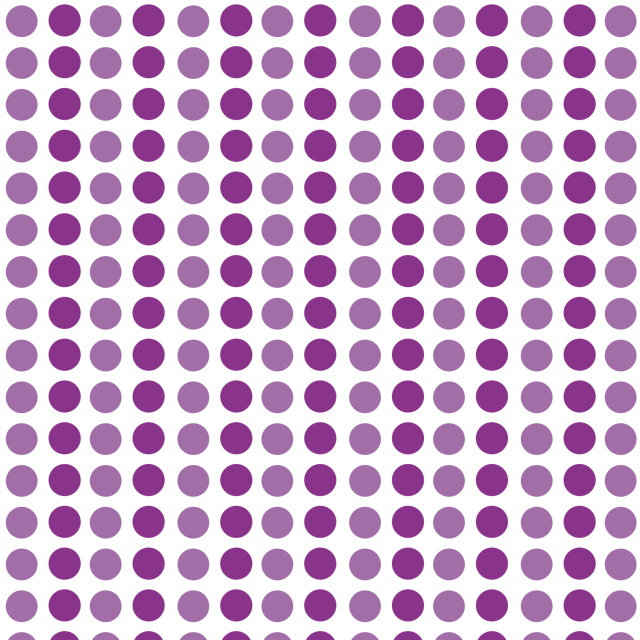
A WebGL 1 fragment shader for this pattern:

```glsl
precision highp float;

uniform vec2 u_resolution;

const vec3 PAPER = vec3(1.0);
const vec3 LILAC = vec3(0.63, 0.43, 0.66);
const vec3 PLUM = vec3(0.54, 0.20, 0.54);

// Distances are fractions of the canvas, measured from its top left corner.
const vec2 PERIOD = vec2(0.26823, 0.06529);    // four columns by one row
const vec2 FIRST_DOT = vec2(0.0339, 0.0332);
const float PAIR_STEP = 0.1312;                // second pair sits slightly close
const vec2 PLUM_OFFSET = vec2(0.0671, -0.0013);
const float LILAC_RADIUS = 0.0248;
const float PLUM_RADIUS = 0.0251;
const float EDGE_SOFTNESS = 0.0011;

// Offset to the nearest copy of a point on the repeating lattice.
vec2 wrapToNearest(vec2 offset) {
  return mod(offset + 0.5 * PERIOD, PERIOD) - 0.5 * PERIOD;
}

float discCoverage(vec2 offset, float radius, float softness) {
  return 1.0 - smoothstep(-softness, softness, length(offset) - radius);
}

void main() {
  vec2 position = gl_FragCoord.xy / u_resolution;
  position.y = 1.0 - position.y;
  float softness = max(EDGE_SOFTNESS, 0.75 / min(u_resolution.x, u_resolution.y));

  vec3 color = PAPER;

  // Two pairs of columns per repeat, each a lilac dot then a plum dot.
  for (int pair = 0; pair < 2; pair++) {
    vec2 lilacCenter = FIRST_DOT + vec2(float(pair) * PAIR_STEP, 0.0);
    vec2 toLilac = wrapToNearest(position - lilacCenter);
    vec2 toPlum = wrapToNearest(position - lilacCenter - PLUM_OFFSET);
    color = mix(color, LILAC, discCoverage(toLilac, LILAC_RADIUS, softness));
    color = mix(color, PLUM, discCoverage(toPlum, PLUM_RADIUS, softness));
  }

  gl_FragColor = vec4(color, 1.0);
}
```
